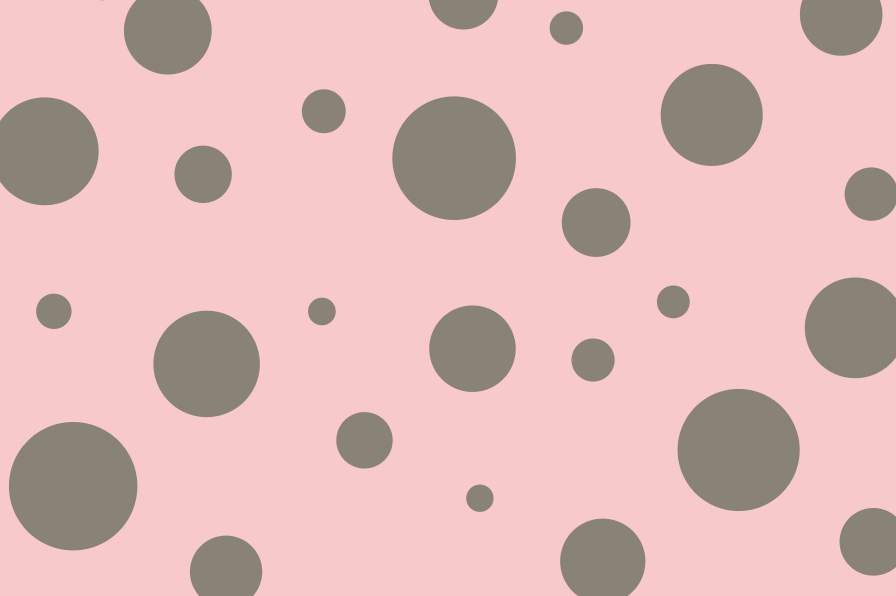
A Shadertoy shader for this pattern:

```glsl
// Flat round dots of many sizes, scattered loosely over a plain ground.
// A turned, brick-shifted cell grid holds one dot per cell; each dot gets
// its own radius and wanders as far as its cell allows, so none overlap.

const vec3  GROUND_COLOR = vec3(0.967, 0.792, 0.790);
const vec3  DOT_COLOR    = vec3(0.535, 0.510, 0.465);
const float CELL_SIZE    = 0.25;              // in canvas heights
const float MIN_RADIUS   = 0.085;             // in cells
const float MAX_RADIUS   = 0.44;              // in cells
const float SIZE_BIAS    = 1.6;               // above 1 favours small dots
const float CELL_MARGIN  = 0.03;              // clear rim inside each cell
const float GRID_ANGLE   = 0.42;              // radians
const vec2  GRID_OFFSET  = vec2(20.3, 30.65); // picks the part of the field
const vec2  SIZE_STEP    = vec2(0.618, 0.245);// spreads radii evenly over cells

vec2 hash2(vec2 p) {
    vec3 q = fract(p.xyx * vec3(0.1031, 0.1030, 0.0973));
    q += dot(q, q.yzx + 33.33);
    return fract((q.xx + q.yz) * q.zy);
}

// Signed distance, in cells, to the dot of the cell around p
float dotDistance(vec2 p) {
    p.x += 0.5 * mod(floor(p.y), 2.0);
    vec2 cell = floor(p);

    float size = fract(dot(cell, SIZE_STEP));
    float radius = mix(MIN_RADIUS, MAX_RADIUS, pow(size, SIZE_BIAS));

    float reach = 0.5 - radius - CELL_MARGIN;
    vec2 center = 0.5 + reach * (2.0 * hash2(cell) - 1.0);
    return length(p - cell - center) - radius;
}

void mainImage(out vec4 fragColor, in vec2 fragCoord) {
    vec2 uv = (fragCoord - 0.5 * iResolution.xy) / iResolution.y;
    float c = cos(GRID_ANGLE), s = sin(GRID_ANGLE);
    vec2 p = mat2(c, s, -s, c) * uv / CELL_SIZE + GRID_OFFSET;

    // One pixel wide smooth edge
    float d = dotDistance(p) * CELL_SIZE * iResolution.y;
    float coverage = clamp(0.5 - d, 0.0, 1.0);
    fragColor = vec4(mix(GROUND_COLOR, DOT_COLOR, coverage), 1.0);
}
```
